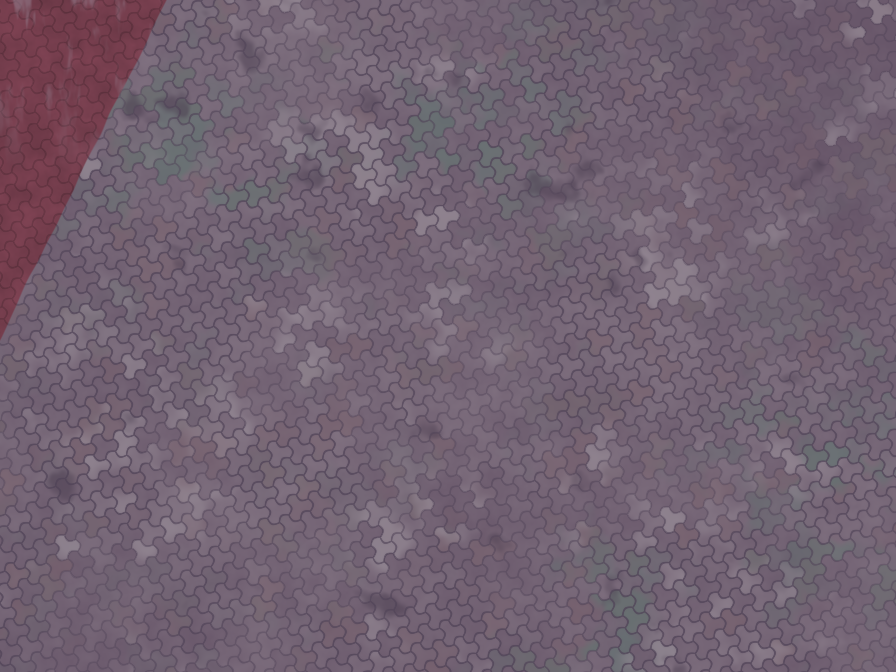
A Shadertoy shader for this texture:

```glsl
const float PITCH = 0.032;          // paver spacing, in canvas heights
const float ROW_ANGLE = 0.17;
const float LOBE = 0.36;            // depth of the interlocking lobes
const float JOINT = 0.042;          // half width of a joint, in pitches
const float JOINT_DEPTH = 0.62;
const vec2 PAINT_A = vec2(0.248, 1.0);   // ends of the painted edge
const vec2 PAINT_B = vec2(0.0, 0.497);
const vec3 STONE_DARK = vec3(0.425, 0.358, 0.43);
const vec3 STONE_LIGHT = vec3(0.505, 0.447, 0.505);
const vec3 STONE_WARM = vec3(0.48, 0.385, 0.425);
const vec3 STONE_PALE = vec3(0.58, 0.535, 0.58);
const vec3 MOSS = vec3(0.37, 0.46, 0.44);
const vec3 JOINT_COLOR = vec3(0.31, 0.26, 0.34);
const vec3 STAIN = vec3(0.30, 0.25, 0.32);
const vec3 PAINT = vec3(0.46, 0.235, 0.295);
const vec3 PAINT_WORN = vec3(0.56, 0.46, 0.52);
// Centre and radius of the mossy areas
const vec3 MOSS_AREAS[4] = vec3[4](vec3(0.68, 0.82, 0.20), vec3(1.27, 0.30, 0.20),
                                 vec3(0.92, 0.06, 0.16), vec3(0.30, 0.76, 0.20));

float hash(vec2 p) {
    return fract(sin(dot(p, vec2(127.1, 311.7))) * 43758.5453);
}

float noise(vec2 p) {
    vec2 i = floor(p), f = fract(p);
    f = f * f * (3.0 - 2.0 * f);
    return mix(mix(hash(i), hash(i + vec2(1, 0)), f.x),
               mix(hash(i + vec2(0, 1)), hash(i + vec2(1, 1)), f.x), f.y);
}

float fbm(vec2 p) {
    float sum = 0.0, amp = 0.5;
    for (int i = 0; i < 4; i++) {
        sum += amp * noise(p);
        p = mat2(1.6, 1.2, -1.2, 1.6) * p + 7.3;
        amp *= 0.5;
    }
    return sum / 0.9375;
}

mat2 rotation(float a) {
    return mat2(cos(a), sin(a), -sin(a), cos(a));
}

// Three-lobed pavers on a triangular lattice: xy = paver id, z = distance to joint
vec3 pavers(vec2 p) {
    const mat2 LATTICE = mat2(1.0, 0.0, 0.5, 0.8660254);
    vec2 base = round(inverse(LATTICE) * p), id = base;
    float best = 9.0, second = 9.0;
    for (int j = -1; j <= 1; j++)
    for (int i = -1; i <= 1; i++) {
        vec2 cell = base + vec2(i, j);
        vec2 v = p - LATTICE * cell;
        float r = max(length(v), 1e-4);
        float c = v.x / r;
        float cost = r * (1.0 - LOBE * c * (4.0 * c * c - 3.0)); // cos of triple angle
        if (cost < best) { second = best; best = cost; id = cell; }
        else second = min(second, cost);
    }
    return vec3(id, 0.5 * (second - best));
}

void mainImage(out vec4 fragColor, in vec2 fragCoord) {
    vec2 uv = fragCoord / iResolution.y;
    float px = 1.0 / iResolution.y;
    vec2 wobble = vec2(noise(uv * 24.0), noise(uv * 24.0 + 40.0)) - 0.5;
    vec3 paver = pavers(rotation(-ROW_ANGLE) * (uv + 0.003 * wobble) / PITCH);
    float tone = hash(paver.xy), kind = hash(paver.xy + 17.3);
    float broad = fbm(uv * 4.0), fine = fbm(uv * 45.0);

    // Stone tone: broad weathering, paver variation and grain
    float shade = 0.47 + 0.9 * (broad - 0.5) + 0.45 * (tone - 0.5) + 0.5 * (fine - 0.5);
    float dusk = smoothstep(0.85, 1.3, uv.x) * smoothstep(0.25, 0.7, uv.y);
    vec3 color = mix(STONE_DARK, STONE_LIGHT, clamp(shade - 0.28 * dusk, -0.2, 1.2));
    color = mix(color, STONE_WARM, 0.5 * smoothstep(0.65, 1.0, kind));

    // Moss and pale wear gather in patches, paver by paver
    float damp = 0.0;
    for (int i = 0; i < 4; i++) {
        vec2 d = (uv - MOSS_AREAS[i].xy) / MOSS_AREAS[i].z;
        damp = max(damp, exp(-dot(d, d)));
    }
    float growth = smoothstep(0.48, 0.72, fbm(uv * 13.0 + 5.0) + 0.16 * damp);
    color = mix(color, MOSS, growth * (0.12 + 0.5 * damp) * smoothstep(0.2, 0.8, kind));
    float worn = smoothstep(0.54, 0.75, fbm(uv * 9.0 + 31.0) + 0.08 * damp);
    color = mix(color, STONE_PALE, 0.75 * worn * smoothstep(0.4, 0.95, tone));

    // Dark stains
    float stain = smoothstep(0.72, 0.84, fbm(uv * 11.0 + 63.0));
    color = mix(color, STAIN, 0.55 * stain);

    // Joints, partly filled with dirt
    float aa = px / PITCH;
    float joint = 1.0 - smoothstep(JOINT - 0.5 * aa, JOINT + 0.7 * aa, paver.z);
    float seam = 1.0 - smoothstep(0.0, 0.16, paver.z);
    float clean = mix(0.55, 1.0, smoothstep(0.3, 0.6, fbm(uv * 7.0 + 90.0))) * (1.0 - 0.4 * dusk);
    color = mix(color, JOINT_COLOR, clean * (JOINT_DEPTH * joint + 0.1 * seam));

    // Painted corner with scuffs and faint joints
    vec2 along = normalize(PAINT_A - PAINT_B), rel = uv - PAINT_B;
    float edge = along.x * rel.y - along.y * rel.x + 0.004 * wobble.x;
    float painted = smoothstep(-px, px, edge);
    vec3 coat = PAINT * (0.9 + 0.2 * fine + 0.06 * (tone - 0.5) - 0.14 * joint);
    float scuff = fbm(vec2(uv.x * 38.0, uv.y * 13.0) + 12.0);
    float high = smoothstep(0.72, 0.95, uv.y);
    coat = mix(coat, PAINT_WORN, 0.65 * high * smoothstep(0.58, 0.74, scuff));
    color = mix(color, coat, 0.96 * painted);

    fragColor = vec4(color, 1.0);
}
```
